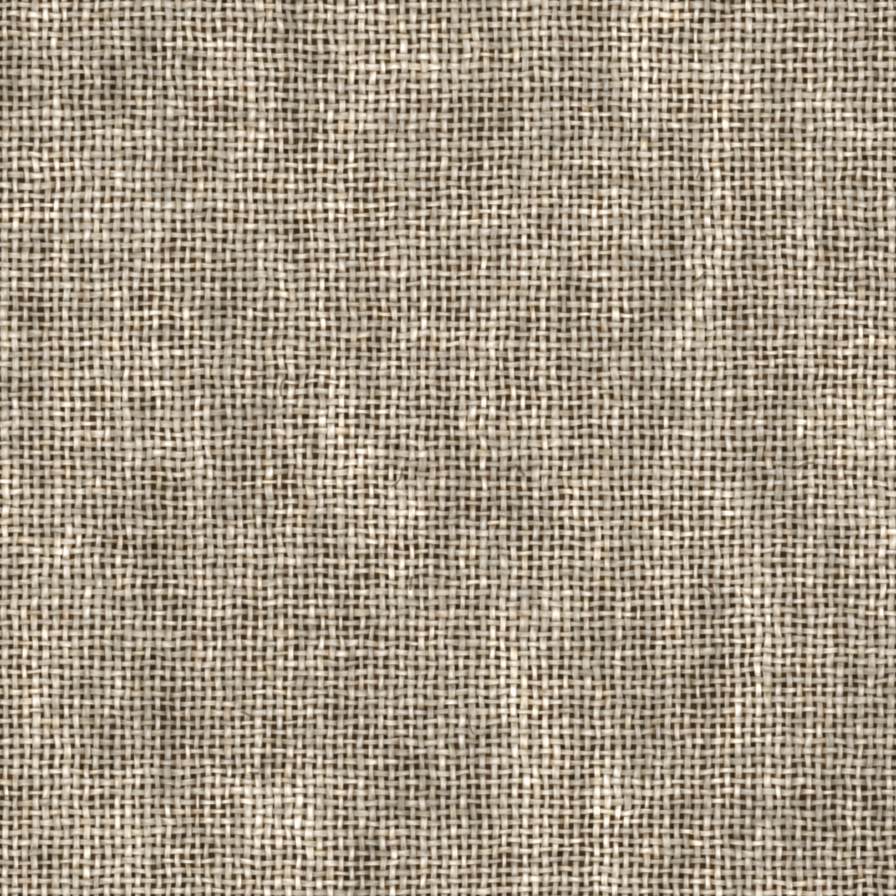
Give the GLSL for this texture, as a Shadertoy shader.

```glsl
// Plain-weave natural linen: pale uneven threads crossing over small dark gaps.

vec2 hash2(vec2 cell) {
    uvec2 q = uvec2(ivec2(cell)) * uvec2(1597u, 3571u);
    uint n = (q.x ^ q.y) * 668265u;
    n = (n ^ (n >> 15)) * 739381u;
    n ^= n >> 13;
    return vec2(n & 1023u, (n >> 10) & 1023u) / 1023.0;
}

float cornerSlope(vec2 cell, vec2 offset) {
    float angle = 6.2832 * hash2(cell).x;
    return dot(vec2(cos(angle), sin(angle)), offset);
}

// Gradient noise, roughly -0.7 to 0.7
float noise(vec2 p) {
    vec2 i = floor(p), f = p - i;
    vec2 u = f * f * f * (f * (f * 6.0 - 15.0) + 10.0);
    vec2 e = vec2(1, 0);
    return mix(mix(cornerSlope(i, f), cornerSlope(i + e, f - e), u.x),
               mix(cornerSlope(i + e.yx, f - e.yx), cornerSlope(i + 1.0, f - 1.0), u.x), u.y);
}

// Colour of one thread: across is -1..1 over its width, lift is 0 (under) to 1 (over)
vec3 threadColor(float across, float lift, float tint, float grain) {
    float light = (0.06 + 0.94 * lift) * (1.0 - 0.40 * min(across * across, 1.5));
    vec3 color = mix(vec3(0.52, 0.45, 0.345), vec3(0.885, 0.855, 0.805), light + 0.55 * grain);
    return color * (1.0 + tint * vec3(0.17, 0.18, 0.20));
}

// Loose curled fibres scattered over the cloth
vec3 addFibres(vec3 color, vec2 uv, float pixel) {
    for (int k = 0; k < 18; k++) {
        vec2 place = hash2(vec2(k, 71)), shape = hash2(vec2(k, 113));
        float angle = 6.2832 * shape.x;
        vec2 d = mat2(cos(angle), sin(angle), -sin(angle), cos(angle)) * (uv - place);
        float halfLength = 0.004 + 0.007 * shape.y;
        d.y += 45.0 * (shape.y - 0.3) * d.x * d.x;
        float reach = length(vec2(max(abs(d.x) - halfLength, 0.0), d.y));
        float cover = 1.0 - smoothstep(0.0004, 0.0016 + pixel, reach);
        vec3 fibre = k % 5 == 0 ? vec3(0.68, 0.55, 0.35) : vec3(0.34, 0.27, 0.19);
        color = mix(color, fibre, 0.5 * cover);
    }
    return color;
}

void mainImage(out vec4 fragColor, in vec2 fragCoord) {
    vec2 uv = fragCoord / iResolution.xy;
    float pixel = 1.0 / iResolution.y;

    // Thread grid with a gentle hand-woven drift
    vec2 p = uv * vec2(88.0, 90.0);
    p += 0.45 * vec2(noise(uv * vec2(5.0, 4.0)), noise(uv * vec2(4.0, 6.0) + 20.0));
    p += 0.22 * vec2(noise(p * 0.37 + 40.0), noise(p * 0.37 + 70.0));
    vec2 id = floor(p), f = p - id - 0.5;

    // Slubs: each thread swells, wanders and changes tone along its length
    vec2 alongWarp = vec2(id.x * 7.37 + 0.4, p.y * 0.16);
    vec2 alongWeft = vec2(p.x * 0.16, id.y * 5.71 + 90.4);
    vec2 slub = vec2(noise(alongWarp), noise(alongWeft));
    vec2 tone = vec2(noise(alongWarp * 0.6 + 31.0), noise(alongWeft * 0.6 + 57.0));
    float streak = noise(uv * vec2(19.0, 2.2) + 11.0);
    vec2 halfWidth = vec2(0.305, 0.28) + 0.17 * slub + 0.08 * vec2(streak, 0.0);
    f += 0.16 * vec2(noise(alongWarp * 2.3 + 5.0), noise(alongWeft * 2.3 + 8.0));

    // Over-under height of the vertical (x) and horizontal (y) threads
    float side = 1.0 - 2.0 * mod(id.x + id.y, 2.0);
    vec2 lift = 0.5 + 0.5 * side * vec2(1, -1) * cos(3.14159 * f.yx);
    float soft = 0.09 + 45.0 * pixel;
    vec2 cover = 1.0 - smoothstep(halfWidth - soft, halfWidth + soft, abs(f));

    // Fine fibre grain stretched along each thread
    vec2 grain = vec2(noise(p * vec2(2.3, 1.1)), noise(p * vec2(1.1, 2.3) + 60.0));
    vec3 warp = threadColor(f.x / halfWidth.x, lift.x, tone.x + 0.6 * streak + 0.1, grain.x);
    vec3 weft = threadColor(f.y / halfWidth.y, lift.y, tone.y - 0.1, grain.y);

    // Layer both threads over the gap
    vec3 gap = vec3(0.25, 0.18, 0.11) * (1.0 + 0.6 * noise(p * 0.7 + 130.0));
    vec3 warpOnTop = mix(mix(gap, weft, cover.y), warp, cover.x);
    vec3 weftOnTop = mix(mix(gap, warp, cover.x), weft, cover.y);
    vec3 color = mix(weftOnTop, warpOnTop, smoothstep(-0.3, 0.3, lift.x - lift.y));

    // Broad mottling, vertical bands and patches of warmer flax
    float mottle = 0.11 * noise(uv * vec2(9.0, 6.0) + 3.0) + 0.15 * noise(p * 0.4 + 17.0);
    mottle += 0.09 * noise(uv * vec2(26.0, 3.0) + 150.0);
    color *= 1.0 + mottle;
    color *= mix(vec3(1), vec3(1.0, 0.97, 0.92), smoothstep(0.15, 0.55, noise(p * 0.55 + 210.0)));
    fragColor = vec4(addFibres(color, uv, pixel), 1.0);
}
```
